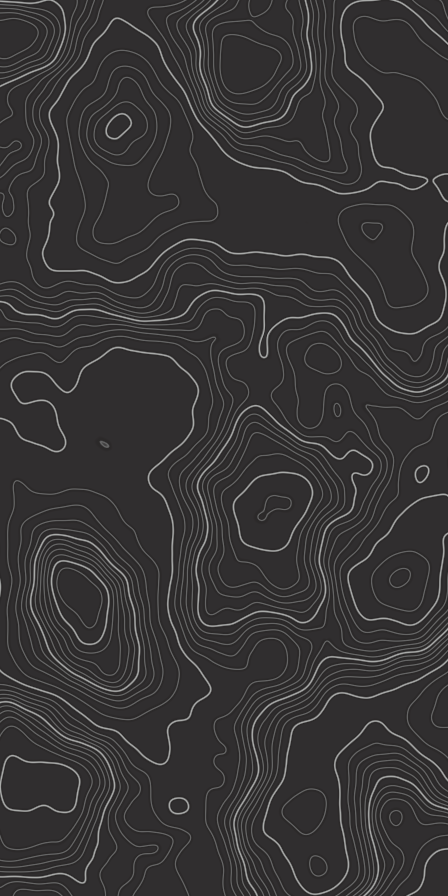
This pattern is drawn by a WebGL 2 fragment shader. Its source:

```glsl
#version 300 es
precision highp float;
// Topographic contour map: fine grey height lines on charcoal, every fifth one bolder.

uniform vec2 u_resolution;
out vec4 outColor;

const vec3 GROUND = vec3(0.190, 0.180, 0.183);
const vec3 SHADE = vec3(0.168, 0.159, 0.162);
const vec3 FINE_LINE = vec3(0.480, 0.485, 0.482);
const vec3 BOLD_LINE = vec3(0.660, 0.665, 0.660);

// Widths as fractions of the canvas width.
const float FINE_WIDTH = 0.0020;
const float BOLD_WIDTH = 0.0036;
const float SHADE_WIDTH = 0.0118;

const float LEVELS = 24.0;     // contours per unit of height
const float BOLD_EVERY = 5.0;
const float TAU = 6.2831853;

// Random unit vector for a lattice cell.
vec2 cellGradient(vec2 cell) {
    vec3 q = fract(cell.xyx * vec3(0.1031, 0.1030, 0.0973));
    q += dot(q, q.yzx + 33.33);
    float angle = TAU * fract((q.x + q.y) * q.z);
    return vec2(cos(angle), sin(angle));
}

float gradientNoise(vec2 p) {
    vec2 cell = floor(p);
    vec2 f = p - cell;
    vec2 blend = f * f * f * (f * (f * 6.0 - 15.0) + 10.0);
    vec2 e = vec2(1.0, 0.0);
    float a = dot(cellGradient(cell), f);
    float b = dot(cellGradient(cell + e.xy), f - e.xy);
    float c = dot(cellGradient(cell + e.yx), f - e.yx);
    float d = dot(cellGradient(cell + e.xx), f - e.xx);
    return mix(mix(a, b, blend.x), mix(c, d, blend.x), blend.y);
}

// Octaves are turned against each other to hide the lattice.
float fbm(vec2 p, float gain) {
    const mat2 TURN = mat2(1.64, 1.23, -1.23, 1.64);
    float sum = 0.0;
    float amplitude = 1.0;
    for (int i = 0; i < 4; i++) {
        sum += amplitude * gradientNoise(p);
        p = TURN * p + 17.3;
        amplitude *= gain;
    }
    return sum;
}

// Terrain height in contour levels; the sine makes plateaus and steep slopes.
float elevation(vec2 p) {
    float h = fbm(p * 1.7 + vec2(41.2, 63.7), 0.33);
    return LEVELS * (h + 0.04 * sin(2.0 * TAU * h));
}

// Share of a box filter of size blur covered by a line at the given distance.
float lineCoverage(float dist, float width, float blur) {
    float near = max(dist - 0.5 * blur, -0.5 * width);
    float far = min(dist + 0.5 * blur, 0.5 * width);
    return clamp((far - near) / blur, 0.0, 1.0);
}

void main() {
    vec2 p = gl_FragCoord.xy / u_resolution.x;
    float blur = 1.25 / u_resolution.x;

    // Distance to the nearest contour, from the height and its slope.
    const vec2 STEP = vec2(0.002, 0.0);
    float height = elevation(p);
    vec2 slope = vec2(elevation(p + STEP.xy) - elevation(p - STEP.xy),
                      elevation(p + STEP.yx) - elevation(p - STEP.yx)) / (2.0 * STEP.x);
    float level = floor(height + 0.5);
    float dist = abs(height - level) / max(length(slope), 2.0);

    // Ground with a faint shade beside the lines, then the line itself.
    bool isBold = mod(level, BOLD_EVERY) < 0.5;
    float width = isBold ? BOLD_WIDTH : FINE_WIDTH;
    vec3 lineColor = isBold ? BOLD_LINE : FINE_LINE;
    vec3 color = mix(GROUND, SHADE, lineCoverage(dist, SHADE_WIDTH, blur));
    color = mix(color, lineColor, lineCoverage(dist, width, blur));
    outColor = vec4(color, 1.0);
}
```
